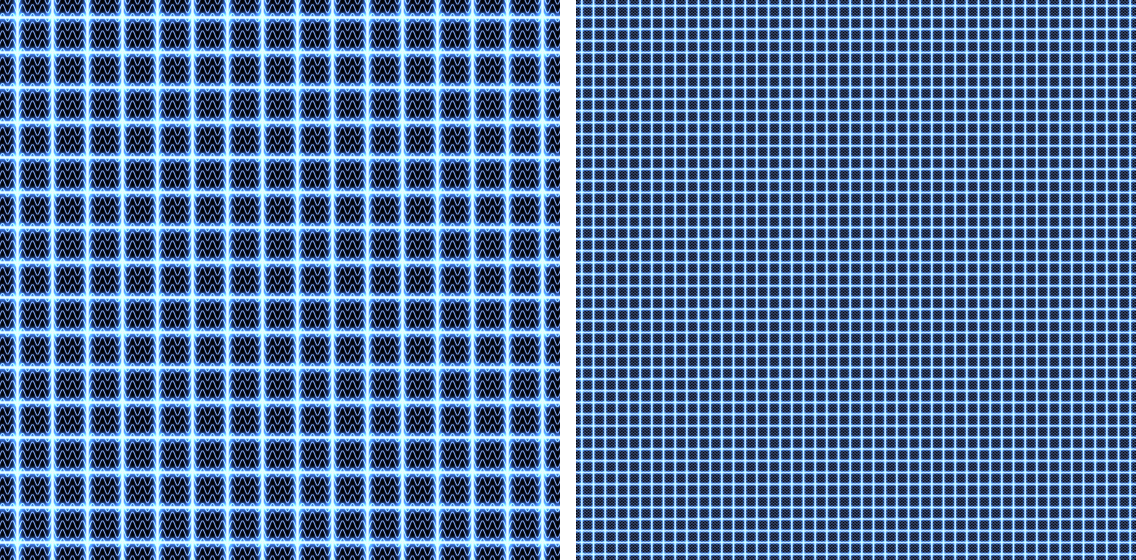
Left: one tile. Right: repeated 3 by 3.
Reproduce this pattern procedurally as a WebGL 2 fragment shader.

```glsl
#version 300 es
precision highp float;

uniform vec2 u_resolution;
out vec4 fragColor;

const float TAU = 6.2831853;

// Layout, in repeats across the canvas
const float CELLS = 16.0;
const float RIPPLES = 56.0;       // wave periods across
const float ROWS_PER_CELL = 4.0;  // wave rows in each cell

// Sizes, in cells
const float WAVE_HEIGHT = 0.115;
const float WAVE_HALF_WIDTH = 0.010;
const float HALO_WIDTH = 0.030;
const float BAR_HALF_WIDTH = 0.026;
const float BAR_SOFTNESS = 0.034;
const float GLOW_WIDTH = 0.125;

// Slow variation of the glow
const float FLICKER_PERIOD = 8.0;
const float FLICKER_AMOUNT = 0.12;

const vec3 BACKGROUND = vec3(0.004, 0.008, 0.022);
const vec3 GLOW_COLOR = vec3(0.29, 0.56, 1.05);
const vec3 BAR_COLOR = vec3(0.90, 0.99, 1.00);
const vec3 WAVE_COLOR = vec3(0.56, 0.72, 0.98);
const vec3 HALO_COLOR = vec3(0.14, 0.19, 0.36);

vec2 hashGradient(vec2 p) {
  p = mod(p, FLICKER_PERIOD);
  float h = fract(sin(dot(p, vec2(127.1, 311.7))) * 4375.85);
  return vec2(cos(TAU * h), sin(TAU * h));
}

// Gradient noise that wraps after FLICKER_PERIOD
float gradientNoise(vec2 p) {
  vec2 i = floor(p);
  vec2 f = p - i;
  vec2 w = f * f * f * (f * (f * 6.0 - 15.0) + 10.0);
  vec2 e = vec2(1.0, 0.0);
  float a = dot(hashGradient(i), f);
  float b = dot(hashGradient(i + e.xy), f - e.xy);
  float c = dot(hashGradient(i + e.yx), f - e.yx);
  float d = dot(hashGradient(i + e.xx), f - e.xx);
  return mix(mix(a, b, w.x), mix(c, d, w.x), w.y);
}

float bell(float d, float width) {
  return exp(-d * d / (width * width));
}

// Distance to the nearest wave row, corrected for slope
float waveDistance(vec2 cell) {
  float k = TAU * RIPPLES / CELLS;
  float row = (cell.y - WAVE_HEIGHT * sin(k * cell.x)) * ROWS_PER_CELL;
  float slope = WAVE_HEIGHT * k * cos(k * cell.x);
  float d = abs(fract(row + 0.5) - 0.5) / ROWS_PER_CELL;
  return d * inversesqrt(1.0 + slope * slope);
}

void main() {
  vec2 uv = gl_FragCoord.xy / u_resolution;
  vec2 cell = uv * CELLS;
  float pixel = CELLS / min(u_resolution.x, u_resolution.y);

  // Wave rows with a faint halo
  float wave = waveDistance(cell);
  float line = clamp((WAVE_HALF_WIDTH - wave) / pixel + 0.5, 0.0, 1.0);
  vec3 color = BACKGROUND + HALO_COLOR * bell(wave, HALO_WIDTH);
  color = mix(color, WAVE_COLOR, line);

  // Blue glow around the bars, halfway between cell corners
  vec2 bar = abs(fract(cell) - 0.5);
  float flicker = gradientNoise(uv * FLICKER_PERIOD);
  float glowWidth = GLOW_WIDTH * (1.0 + FLICKER_AMOUNT * flicker);
  float glow = bell(bar.x, glowWidth) + bell(bar.y, glowWidth);
  color += GLOW_COLOR * glow;

  // White cores, softened by at least one pixel
  float soft = max(BAR_SOFTNESS, pixel);
  vec2 core = 1.0 - smoothstep(BAR_HALF_WIDTH - 0.5 * pixel, BAR_HALF_WIDTH + soft, bar);
  color = mix(color, BAR_COLOR, max(core.x, core.y));

  fragColor = vec4(clamp(color, 0.0, 1.0), 1.0);
}
```
